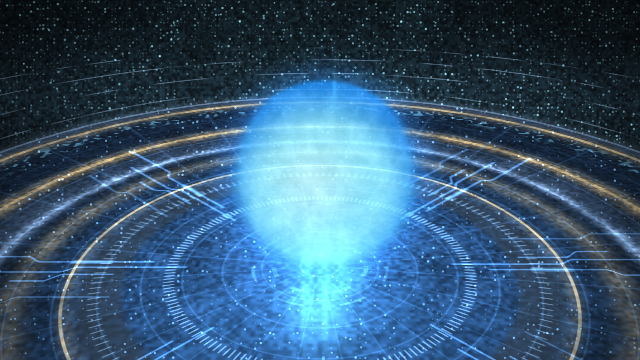
Write a WebGL 1 fragment shader that draws this background.

```glsl
precision highp float;
uniform vec2 u_resolution;

const float TAU = 6.2831853;
const vec3 GOLD = vec3(0.74, 0.59, 0.34);
const vec3 SILVER = vec3(0.55, 0.64, 0.76);
const vec3 CIRCUIT = vec3(0.32, 0.57, 0.86);
const vec3 CYAN = vec3(0.54, 0.91, 1.0);

float hash(vec2 p) {
  p = fract(p * vec2(0.1031, 0.1130));
  p += dot(p, p.yx + 33.33);
  return fract((p.x + p.y) * p.x * 37.7);
}

float noise(vec2 p) {
  vec2 i = floor(p), f = fract(p);
  f = f * f * (3.0 - 2.0 * f);
  return mix(mix(hash(i), hash(i + vec2(1, 0)), f.x),
             mix(hash(i + vec2(0, 1)), hash(i + vec2(1, 1)), f.x), f.y);
}

float fbm(vec2 p) {
  float sum = 0.0, amp = 0.5;
  for (int i = 0; i < 4; i++) {
    sum += amp * noise(p);
    p = p * 2.03 + 17.0;
    amp *= 0.5;
  }
  return sum;
}

float glow(float d, float w) { return exp(-d * d / (w * w)); }

float line(float d, float w, float aa) { return 1.0 - smoothstep(w, w + aa, abs(d)); }

float band(float x, float lo, float hi, float aa) {
  return smoothstep(lo - aa, lo + aa, x) * (1.0 - smoothstep(hi - aa, hi + aa, x));
}

// Scattered round stars, few of them bright
float stars(vec2 p, float cells, float density, float px) {
  vec2 id = floor(p * cells) + 150.0;
  vec2 spot = 0.3 + 0.4 * vec2(hash(id + 7.1), hash(id + 19.7));
  float d = length(fract(p * cells) - spot) / cells;
  float power = pow(hash(id + 3.9), 2.5);
  return step(1.0 - density, hash(id)) * line(d, 0.0016 * power, 1.2 * px) * (0.3 + 0.7 * power);
}

// Radial tick marks between two radii
float ticks(float r, float angle, float count, float lo, float hi, float aa) {
  float d = (fract(angle * count / TAU) - 0.5) * TAU * r / count;
  return line(d, 0.0003, aa) * band(r, lo, hi, aa);
}

// Circuit trace running outward with one diagonal jog
float trace(vec2 q, float offset, float start, float finish, float jog, float aa) {
  float bend = jog * smoothstep(0.0, 1.0, (q.x - mix(start, finish, 0.5)) / 0.025);
  return line(q.y - offset - bend, 0.0008, aa) * band(q.x, start, finish, aa);
}

vec3 sky(vec2 p, float px) {
  float haze = fbm(p * 5.0 + 9.0);
  vec3 col = mix(vec3(0.03, 0.05, 0.065), vec3(0.10, 0.17, 0.20), haze * glow(p.x, 0.75));
  col += vec3(0.05, 0.08, 0.10) * glow(p.y - 0.72, 0.14);
  col *= 0.55 + 0.9 * noise(p * 140.0);
  float dust = 0.9 * stars(p, 105.0, 0.32, px) + 1.2 * stars(p + 3.0, 42.0, 0.25, px);
  return col + vec3(0.6, 0.85, 0.9) * dust * (0.2 + haze);
}

vec3 floorBase(vec2 f, float r) {
  vec3 col = mix(vec3(0.20, 0.43, 0.72), vec3(0.16, 0.31, 0.50), smoothstep(0.0, 0.22, r));
  col = mix(col, vec3(0.08, 0.14, 0.22), smoothstep(0.20, 0.52, r));
  col *= 0.45 + 0.55 * fbm(f * 22.0) + 0.6 * noise(f * 170.0);
  return mix(col, vec3(0.23, 0.27, 0.31), 0.55 * band(r, 0.275, 0.33, 0.008));
}

vec3 rings(vec2 f, float r, float aa) {
  float wear = 0.35 + 0.9 * fbm(f * 24.0);
  float grain = 0.6 + 0.8 * noise(f * 180.0);
  vec3 col = GOLD * wear * grain * (0.42 * glow(r - 0.728, 0.022) + 0.68 * glow(r - 0.562, 0.022)
           + 0.50 * glow(r - 0.415, 0.021) + 0.30 * glow(r - 0.345, 0.012));
  col += GOLD * wear * (0.6 * line(r - 0.732, 0.003, aa) + 0.4 * line(r - 0.562, 0.003, aa)
       + 0.85 * line(r - 0.35, 0.0012, aa));
  col += SILVER * wear * grain * (0.75 * glow(r - 0.473, 0.012) + 0.28 * glow(r - 0.50, 0.03));
  col += SILVER * (0.35 * line(r - 0.771, 0.002, aa) + 0.18 * glow(r - 0.771, 0.03));
  col += CYAN * 0.4 * smoothstep(0.55, 0.85, noise(f * 110.0)) * glow(r - 0.69, 0.025);
  // Faint arcs over the sky
  for (int i = 0; i < 4; i++) {
    float radius = 0.84 + 0.15 * float(i);
    float gaps = smoothstep(0.25, 0.7, noise(f * 14.0 + float(i) * 9.0));
    col += SILVER * 0.4 * gaps * line(r - radius, 0.001, aa);
  }
  return col;
}

vec3 markings(vec2 f, float r, float aa) {
  float angle = atan(f.y, f.x);
  float marks = ticks(r, angle, 180.0, 0.205, 0.220, aa) + 0.7 * ticks(r, angle, 160.0, 0.302, 0.318, aa);
  vec3 col = vec3(0.58, 0.72, 0.82) * 0.55 * marks;
  // Concentric guides and broken inner arcs
  float guide = (fract(r * 18.0) - 0.5) / 18.0;
  col += CIRCUIT * 0.18 * line(guide, 0.0004, aa) * (1.0 - smoothstep(0.5, 0.75, r));
  col += CIRCUIT * 0.14 * ticks(r, angle, 24.0, 0.05, 0.70, aa);
  float dashes = step(0.55, fract(angle * 7.0 / TAU));
  col += CIRCUIT * 0.3 * dashes * (line(r - 0.066, 0.002, aa) + line(r - 0.096, 0.001, aa));
  // Mirrored circuit spokes, leaving the far side open
  float spoke = mod(angle + TAU / 16.0, TAU / 8.0) - TAU / 16.0;
  vec2 q = r * vec2(cos(spoke), sin(spoke));
  float wires = trace(q, 0.004, 0.19, 0.50, 0.012, aa) + trace(q, -0.010, 0.24, 0.57, -0.014, aa)
              + trace(q, 0.022, 0.29, 0.43, 0.016, aa) + 0.6 * trace(q, 0.075, 0.28, 0.52, 0.015, aa);
  wires += 0.7 * line(q.y + 0.010, 0.004, aa) * band(q.x, 0.30, 0.36, aa);
  return col + CIRCUIT * 0.58 * wires * step(f.y, 2.2 * abs(f.x));
}

vec3 addOrb(vec3 col, vec2 p) {
  vec2 q = p - vec2(0.014, 0.508);
  float d = length(q);
  float softness = mix(0.05, 0.02, smoothstep(0.05, 0.25, q.y));
  float cover = 1.0 - smoothstep(0.278 - softness, 0.278, d);
  float shade = smoothstep(0.15, 0.30, length(q - vec2(-0.005, -0.03)));
  vec3 orb = mix(CYAN, vec3(0.14, 0.55, 0.94), shade);
  orb = mix(orb, vec3(0.80, 1.0, 1.0), 0.85 * glow(length(p - vec2(-0.025, 0.49)), 0.12));
  orb += 0.16 * (fbm(p * 34.0) - 0.47);
  vec3 lit = mix(col, orb, 0.90 * cover) + col * 0.10 * cover;
  return lit + vec3(0.05, 0.15, 0.27) * glow(max(d - 0.265, 0.0), 0.05) * (1.0 - cover);
}

void main() {
  float px = 1.0 / u_resolution.y;
  vec2 p = (gl_FragCoord.xy - vec2(0.5 * u_resolution.x, 0.0)) * px;

  // Perspective floor coordinates
  float depth = 1.336 - p.y;
  vec2 f = vec2(p.x / 1.8, p.y - 0.262) / depth;
  float r = length(f);
  float aa = px / (depth * depth);

  float inside = 1.0 - smoothstep(0.771 - aa, 0.771 + aa, r);
  vec3 col = mix(sky(p, px), floorBase(f, r), inside);
  col += rings(f, r, aa) + inside * markings(f, r, aa);
  col += vec3(0.45, 0.65, 0.82) * inside * 0.8 * stars(p + 5.0, 75.0, 0.24, px);
  col = addOrb(col, p);

  // Light shafts below and above the orb
  float streaks = 0.5 + 0.6 * noise(vec2(p.x * 65.0, p.y * 3.0));
  col += vec3(0.27, 0.55, 0.68) * streaks * glow(p.x - 0.005, 0.095) * glow(p.y - 0.16, 0.12);
  col += vec3(0.06, 0.15, 0.24) * glow(p.x, 0.30) * glow(p.y - 0.10, 0.17);
  col += CYAN * 0.12 * glow(p.x - 0.04, 0.006) * glow(p.y - 0.78, 0.06);
  col *= 1.0 - 0.35 * smoothstep(0.55, 1.1, length(p - vec2(0.0, 0.45)));
  gl_FragColor = vec4(clamp(col, 0.0, 1.0), 1.0);
}
```
